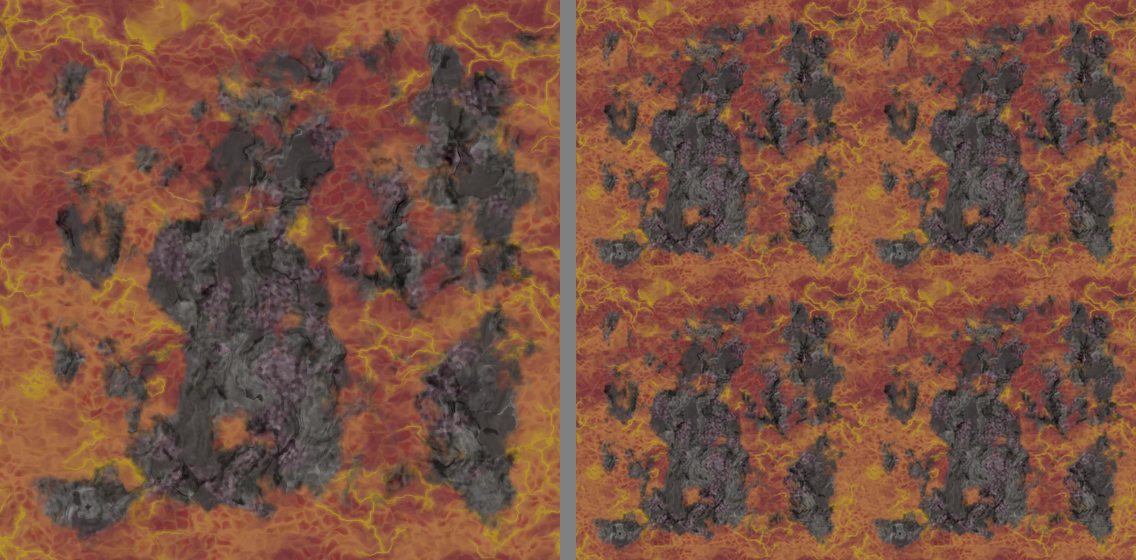
Left, the tile; right, the same tile 2 across and 2 down.
Give the GLSL for this texture, as a WebGL 2 fragment shader.

```glsl
#version 300 es
precision highp float;
uniform vec2 u_resolution;
out vec4 fragColor;

vec3 hash(vec2 cell, float seed) {
  uvec3 v = uvec3(cell, seed) * 1664525u + 1013904223u;
  v.x += v.y * v.z; v.y += v.z * v.x; v.z += v.x * v.y;
  v ^= v >> 16u;
  v.x += v.y * v.z; v.y += v.z * v.x; v.z += v.x * v.y;
  return vec3(v >> 8u) / 16777216.0;
}

// Wrapping cellular noise: nearest distance, border gap, soft value, cell value
vec4 cells(vec2 uv, vec2 count, float seed) {
  vec2 p = uv * count, base = floor(p), f = p - base;
  float near = 9.0, second = 9.0, total = 0.0, weight = 0.0, id = 0.0;
  for (int y = -1; y <= 1; y++)
    for (int x = -1; x <= 1; x++) {
      vec2 o = vec2(x, y);
      vec3 h = hash(floor(mod(base + o + 0.5, count)), seed);
      vec2 r = o + h.xy - f;
      float d = length(r), w = exp(-6.0 * d * d);
      total += w * h.z;
      weight += w;
      if (d < near) { second = near; near = d; id = h.z; }
      else second = min(second, d);
    }
  return vec4(near, second - near, total / weight, id);
}

// Octaves of soft cellular values, centred on one half
float cloud(vec2 uv, vec2 count, float seed) {
  float sum = 0.0, amp = 0.5;
  for (int i = 0; i < 5; i++) {
    sum += amp * cells(uv, count, seed + float(i)).z;
    count *= 2.0;
    amp *= 0.5;
  }
  return sum / 0.97;
}

vec3 lava(vec2 uv, vec2 warp, vec2 ripple) {
  float heat = smoothstep(0.33, 0.64, cloud(uv + 0.04 * warp, vec2(6, 11), 11.0));
  vec4 grain = cells(uv + 0.04 * warp + 0.008 * ripple, vec2(46, 58), 21.0);
  vec4 blobs = cells(uv + 0.08 * warp + 0.01 * ripple, vec2(21, 31), 23.0);
  float clarity = smoothstep(0.3, 0.65, cells(uv, vec2(17, 23), 25.0).z);
  float net = (1.0 - smoothstep(0.0, 0.5, grain.y)) * mix(0.4, 1.0, clarity);
  float web = 1.0 - smoothstep(0.0, 0.4, blobs.y);
  vec3 c = mix(vec3(0.47, 0.21, 0.23), vec3(0.66, 0.43, 0.26),
               clamp(0.75 * heat + 0.34 * net + 0.25 * web - 0.08, 0.0, 1.0));
  float core = 1.0 - smoothstep(0.1, 0.5, grain.x);
  c = mix(c, vec3(0.57, 0.21, 0.19), 0.6 * core * clarity * (1.0 - 0.6 * web));

  // Broken bright veins with a soft glow
  float gap = cells(uv + 0.18 * warp + 0.006 * ripple, vec2(9, 14), 31.0).y;
  float glow = smoothstep(0.4, 0.72, cells(uv, vec2(11, 15), 33.0).z);
  c = mix(c, vec3(0.66, 0.49, 0.23), 0.75 * glow * (1.0 - smoothstep(0.0, 0.35, gap)));
  c = mix(c, vec3(0.71, 0.59, 0.11), 0.75 * glow * (1.0 - smoothstep(0.0, 0.085, gap)));
  return c + 0.04 * (grain.w - 0.5) * smoothstep(0.0, 0.15, grain.y);
}

vec3 rock(vec2 uv, vec2 warp, vec2 ripple) {
  vec2 p = uv + 0.09 * warp;
  float height = cloud(p, vec2(20, 13), 41.0);
  float relief = height - cloud(p + vec2(-0.004, 0.005), vec2(20, 13), 41.0);
  float grit = cells(uv, vec2(150), 51.0).z - 0.5;
  vec4 slab = cells(p + 0.008 * ripple, vec2(15, 11), 61.0);
  float inner = smoothstep(0.0, 0.06, slab.y);
  float smoothFace = inner * smoothstep(0.6, 0.75, slab.w);

  vec3 c = vec3(0.278, 0.276, 0.270) + 0.26 * (height - 0.5) + 0.07 * inner * (slab.w - 0.4);
  c += (0.9 * relief + 0.1 * grit) * (1.0 - 0.65 * smoothFace);
  c = mix(c, vec3(0.228, 0.212, 0.215) + 0.3 * relief, 0.8 * smoothFace);

  // Dusty violet crust
  float crust = smoothstep(0.54, 0.68, cloud(uv, vec2(15, 18), 71.0));
  c = mix(c, vec3(0.38, 0.30, 0.35) + 0.3 * grit + relief, 0.6 * crust);

  // Ragged shadows and rare pits
  float shadow = (1.0 - smoothstep(0.0, 0.12, slab.y)) * smoothstep(0.5, 0.35, height);
  vec4 pit = cells(uv + 0.05 * warp + 0.02 * ripple, vec2(34, 28), 81.0);
  float hole = (1.0 - smoothstep(0.1, 0.35, pit.x)) * smoothstep(0.9, 0.94, pit.w);
  return c * (1.0 - 0.45 * shadow) * (1.0 - 0.5 * hole);
}

void main() {
  vec2 uv = gl_FragCoord.xy / u_resolution;
  vec2 warp = vec2(cloud(uv, vec2(10), 91.0), cloud(uv, vec2(10), 101.0)) - 0.5;
  vec2 ripple = vec2(cells(uv, vec2(64), 97.0).z, cells(uv, vec2(64), 107.0).z) - 0.5;

  // Scattered rock islands with smoky rims, kept away from the tile border
  vec2 side = min(uv, 1.0 - uv);
  float inside = smoothstep(0.03, 0.14, min(side.x, side.y));
  float field = cloud(uv + 0.06 * warp, vec2(8, 7), 111.0) - 0.36 * (1.0 - inside);
  field += 0.6 * (cloud(uv, vec2(22, 20), 121.0) - 0.5);
  float cover = 0.95 * smoothstep(0.3, 0.55, field);

  fragColor = vec4(mix(lava(uv, warp, ripple), rock(uv, warp, ripple), cover), 1.0);
}
```
